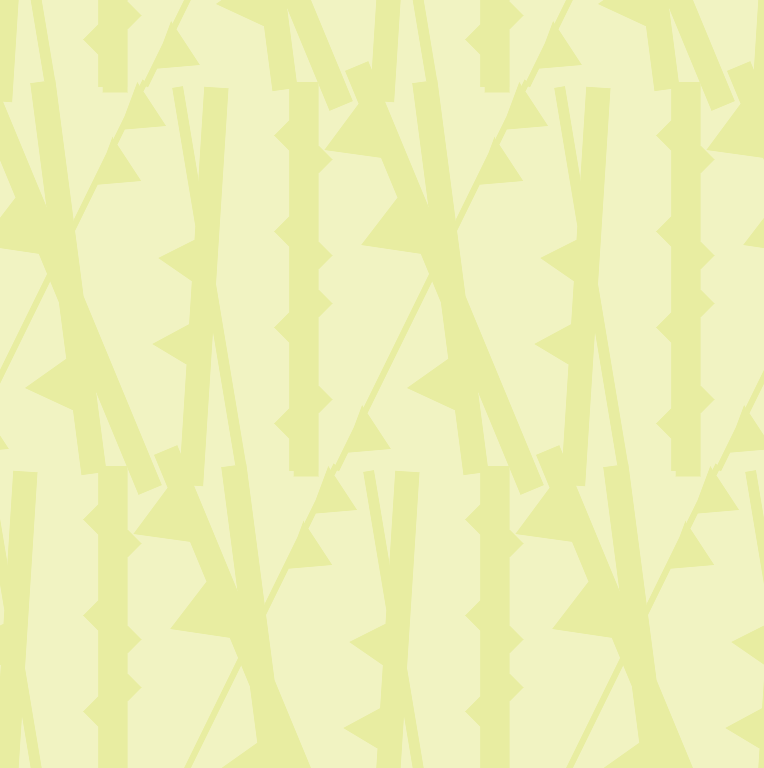
This pattern is drawn by a WebGL 2 fragment shader. Its source:

```glsl
#version 300 es
precision highp float;

uniform vec2 u_resolution;
out vec4 fragColor;

const vec3 GROUND = vec3(0.945, 0.953, 0.761);
const vec3 STEM = vec3(0.910, 0.930, 0.630);
const float REPEATS = 2.0;
const float CELL = 384.0;                        // design units per repeat
const vec2 MOTIF_START = vec2(150.0, 58.0);      // upper left of the motif bounds

// Straight bar with square ends
float bar(vec2 p, vec2 a, vec2 b, float width) {
  vec2 axis = normalize(b - a);
  vec2 q = p - 0.5 * (a + b);
  float along = abs(dot(q, axis)) - 0.5 * length(b - a);
  float across = abs(dot(q, vec2(-axis.y, axis.x))) - 0.5 * width;
  return max(along, across);
}

// Signed distance to the line a-b, negative on the side of c
float halfPlane(vec2 p, vec2 a, vec2 b, vec2 c) {
  vec2 normal = normalize(vec2(a.y - b.y, b.x - a.x));
  return -sign(dot(c - a, normal)) * dot(p - a, normal);
}

float thorn(vec2 p, vec2 a, vec2 tip, vec2 b) {
  return max(halfPlane(p, a, tip, b), max(halfPlane(p, tip, b, a), halfPlane(p, b, a, tip)));
}

float diamond(vec2 p, vec2 center, float radius) {
  vec2 q = abs(p - center);
  return (q.x + q.y - radius) * 0.7071;
}

// Upright stem with small thorns on both sides
float uprightStem(vec2 p) {
  float d = bar(p, vec2(305.5, 82.0), vec2(305.5, 471.0), 29.5);
  d = min(d, bar(p, vec2(307.7, 455.0), vec2(307.7, 476.5), 25.0));
  for (int i = 0; i < 4; i++) {
    float y = 96.0 * float(i);
    float rightShift = i > 1 ? -48.0 : 0.0;
    d = min(d, diamond(p, vec2(291.5, 135.5 + y), 16.0));
    d = min(d, diamond(p, vec2(318.8, 159.5 + y + rightShift), 15.5));
  }
  return d;
}

// Narrow crossing pair
float narrowPair(vec2 p) {
  float d = bar(p, vec2(217.5, 87.5), vec2(192.0, 485.5), 24.5);
  d = min(d, bar(p, vec2(178.5, 87.0), vec2(243.5, 474.0), 11.0));
  d = min(d, thorn(p, vec2(199.0, 238.0), vec2(159.0, 258.0), vec2(199.0, 285.5)));
  return min(d, thorn(p, vec2(194.0, 322.0), vec2(153.0, 344.0), vec2(194.0, 368.5)));
}

// Wide crossing pair with large thorns
float widePair(vec2 p) {
  float d = bar(p, vec2(427.0, 81.5), vec2(478.5, 473.5), 25.5);
  d = min(d, bar(p, vec2(358.5, 66.0), vec2(535.0, 490.0), 25.4));
  d = min(d, thorn(p, vec2(361.0, 103.0), vec2(326.0, 150.0), vec2(384.0, 158.0)));
  d = min(d, thorn(p, vec2(400.0, 197.0), vec2(363.0, 245.0), vec2(424.0, 254.0)));
  return min(d, thorn(p, vec2(453.0, 357.0), vec2(409.0, 388.0), vec2(460.0, 411.5)));
}

// Thin diagonal twig with three thorns of one shape
float twig(vec2 p) {
  float d = bar(p, vec2(530.0, 81.0), vec2(338.0, 470.0), 6.2);
  for (int i = 0; i < 3; i++) {
    vec2 apex = i == 0 ? vec2(364.0, 405.0) : vec2(522.0, 82.0) - vec2(25.0, -55.0) * float(i - 1);
    d = min(d, thorn(p, apex, apex + vec2(29.0, 44.0), apex + vec2(-18.0, 48.0)));
  }
  return d;
}

float motif(vec2 p) {
  return min(min(uprightStem(p), narrowPair(p)), min(widePair(p), twig(p)));
}

// Half-shifted rows; motifs overlap into the neighbouring cells
float pattern(vec2 p) {
  float d = CELL;
  float firstRow = floor((p.y - MOTIF_START.y) / CELL);
  for (int j = 0; j < 2; j++) {
    float row = firstRow - float(j);
    vec2 q = p - CELL * vec2(-0.5 * row, row);
    q.x = mod(q.x - MOTIF_START.x, CELL) + MOTIF_START.x;
    d = min(d, min(motif(q), motif(q + vec2(CELL, 0.0))));
  }
  return d;
}

void main() {
  vec2 uv = gl_FragCoord.xy / u_resolution;
  vec2 p = vec2(uv.x, 1.0 - uv.y) * REPEATS * CELL;
  float pixel = REPEATS * CELL / min(u_resolution.x, u_resolution.y);
  float cover = 1.0 - smoothstep(-0.5 * pixel, 0.5 * pixel, pattern(p));
  fragColor = vec4(mix(GROUND, STEM, cover), 1.0);
}
```
